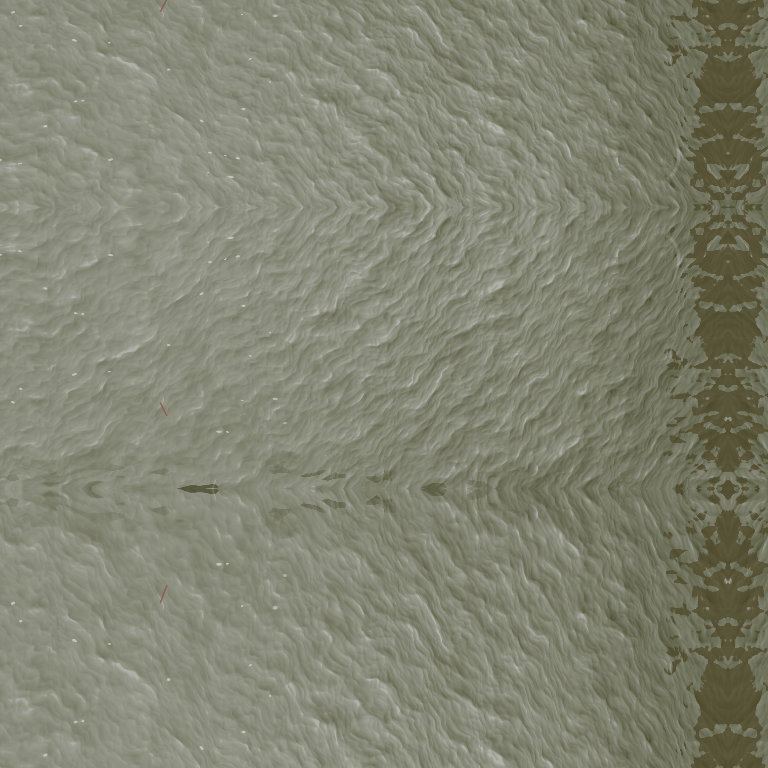
This texture is drawn by a WebGL 2 fragment shader. Its source:

```glsl
#version 300 es
precision highp float;
// Grey-green river water, mirrored into chevrons of ripples, with a brown channel at right.
// The plane is folded about its mirror axes, then shaded by stretched soft cellular
// noise whose slope acts as the light on each crest; layered sines bend the crests.
uniform vec2 u_resolution;
out vec4 fragColor;

const float AXIS_X = 0.948;      // upright mirror axis
const float AXIS_TOP = 0.27;     // level axes, measured from the top edge
const float AXIS_LOW = 0.636;
const float SPAN = AXIS_LOW - AXIS_TOP;
const vec3 BROWN = vec3(0.335, 0.315, 0.20);
const vec3 GLINT = vec3(0.80, 0.81, 0.78);
const vec3 TWIG = vec3(0.56, 0.30, 0.25);

vec2 hash2(vec2 p) {
  vec3 q = fract(p.xyx * vec3(0.1031, 0.1030, 0.0973));
  q += dot(q, q.yzx + 33.33);
  return fract((q.xx + q.yz) * q.zy);
}

// Soft cellular noise: x = slope across the crest, y = random tone of the cell.
vec2 cells(vec2 p) {
  vec2 id = floor(p), f = p - id, sum = vec2(0.0);
  float total = 0.0;
  for (int j = -1; j <= 1; j++)
    for (int i = -1; i <= 1; i++) {
      vec2 g = vec2(i, j), h = hash2(id + g);
      vec2 d = f - g - h;
      float w = exp(-10.0 * dot(d, d));
      sum += w * vec2(d.y, fract(h.x * 7.0 + h.y * 5.0) - 0.5);
      total += w;
    }
  return sum / max(total, 1e-6);
}

// Layered sines that bend the plane.
vec2 bend(vec2 p, float freq, float amount) {
  vec2 shift = vec2(0.0);
  for (int i = 0; i < 4; i++) {
    shift += amount * sin(freq * p.yx + vec2(1.3, 2.1) * float(i) + 0.7 * freq * p);
    p = mat2(0.8, 0.6, -0.6, 0.8) * p + shift;
    freq *= 1.8;
    amount *= 0.55;
  }
  return shift;
}

// Four octaves of ripples, longer along the crest than across it.
vec2 ripples(vec2 p, vec2 freq) {
  vec2 sum = vec2(0.0);
  float amp = 0.42;
  for (int i = 0; i < 4; i++) {
    sum += amp * cells(p * freq + 37.0 * float(i + 1));
    p = mat2(0.995, 0.10, -0.10, 0.995) * p;
    freq *= vec2(1.75, 1.6);
    amp *= 0.9;
  }
  return sum;
}

float spot(vec2 p, vec2 centre, vec2 size) {
  vec2 d = (p - centre) / size;
  return exp(-dot(d, d));
}

float segment(vec2 p, vec2 a, vec2 b) {
  vec2 d = b - a;
  return length(p - a - d * clamp(dot(p - a, d) / dot(d, d), 0.0, 1.0));
}

// Sparse bright flecks, one chance per grid cell.
float flecks(vec2 p, vec2 grid, float chance) {
  vec2 q = p * grid, id = floor(q), h = hash2(id + 11.0);
  vec2 d = (q - id - 0.25 - 0.5 * h.yx) * vec2(0.7, 1.0);
  float size = 0.12 + 0.12 * h.y;
  return step(1.0 - chance, h.x) * (1.0 - smoothstep(size * 0.5, size, length(d)));
}

// Folds the canvas; x runs to the upright axis, y grows away from the upper level axis.
vec2 fold(vec2 uv) {
  float down = 1.0 - uv.y;
  float y = down < AXIS_LOW ? abs(down - AXIS_TOP) : SPAN - 0.75 * (down - AXIS_LOW);
  return vec2(AXIS_X - abs(uv.x - AXIS_X), y);
}

void main() {
  vec2 uv = gl_FragCoord.xy / u_resolution;
  vec2 p = fold(uv);

  // Crest coordinates: along and across, steeper toward the right
  vec2 q = p + bend(p, 19.0, 0.006);
  vec2 crest = vec2(0.8 * q.x - 0.6 * q.y, 0.3 * q.x + 0.28 * q.x * q.x + 0.8 * q.y);
  crest += bend(crest, 90.0, 0.0016);
  vec2 wave = ripples(crest, vec2(24.0, 48.0));

  // Broad light and shade
  float light = 0.545 + 0.015 * spot(p, vec2(0.3, 0.05), vec2(0.25, 0.15));
  light -= 0.03 * smoothstep(0.35, 0.65, p.x) + 0.075 * smoothstep(0.68, 0.88, p.x);
  light += 0.025 * spot(p, vec2(0.7, 0.05), vec2(0.12, 0.09));
  light -= 0.02 * spot(p, vec2(0.45, SPAN), vec2(0.3, 0.14));
  light -= 0.07 * spot(p, vec2(0.695, SPAN), vec2(0.045, 0.025));

  // Ripples, strongest right of the middle
  float strength = mix(0.10, 0.20, smoothstep(0.2, 0.58, p.x)) - 0.04 * smoothstep(0.78, 0.9, p.x);
  strength *= 1.0 - 0.3 * spot(p, vec2(0.35, SPAN), vec2(0.3, 0.10));
  light += strength * wave.x + 0.075 * wave.y;
  light += 0.05 * smoothstep(0.33, 0.6, wave.x + 0.3 * wave.y);

  // Dark drops along the lower axis
  vec2 drop = cells(q * vec2(48.0, 150.0) + 5.0);
  float nearAxis = spot(p, vec2(0.3, SPAN), vec2(0.32, 0.024));
  light -= 0.19 * nearAxis * smoothstep(0.24, 0.36, drop.y);

  // Curved highlight beside the channel
  float ring = abs(length(q - vec2(0.845, 0.07)) - 0.042);
  light += 0.09 * (1.0 - smoothstep(0.001, 0.004, ring)) * smoothstep(0.855, 0.88, p.x);
  light = clamp(light, 0.29, 0.69);
  vec3 colour = vec3(light, light + 0.01, light - 0.05 - 0.22 * (0.56 - light));

  // Brown channel broken by grey patches
  vec2 patches = cells(q * vec2(38.0, 70.0)) + 0.8 * cells(q * vec2(75.0, 150.0) + 9.0);
  float reach = AXIS_X - p.x + 0.075 * patches.y + 0.03 * wave.x;
  reach += 0.035 * exp(-p.y * p.y / 0.0005) + 0.03 * spot(p, vec2(AXIS_X, SPAN), vec2(0.02, 0.03));
  float channel = 1.0 - smoothstep(0.030, 0.038, reach);
  colour = mix(colour, BROWN + 0.05 * wave.x, 0.9 * channel);

  // Floating flecks and a small twig
  float leftSide = 1.0 - smoothstep(0.32, 0.47, p.x);
  colour = mix(colour, GLINT, 0.8 * leftSide * flecks(q, vec2(80.0, 110.0), 0.025));
  float twig = segment(p, vec2(0.209, 0.255), vec2(0.217, 0.271));
  colour = mix(colour, TWIG, 0.7 * (1.0 - smoothstep(0.0004, 0.0016, twig)));

  fragColor = vec4(colour, 1.0);
}
```
